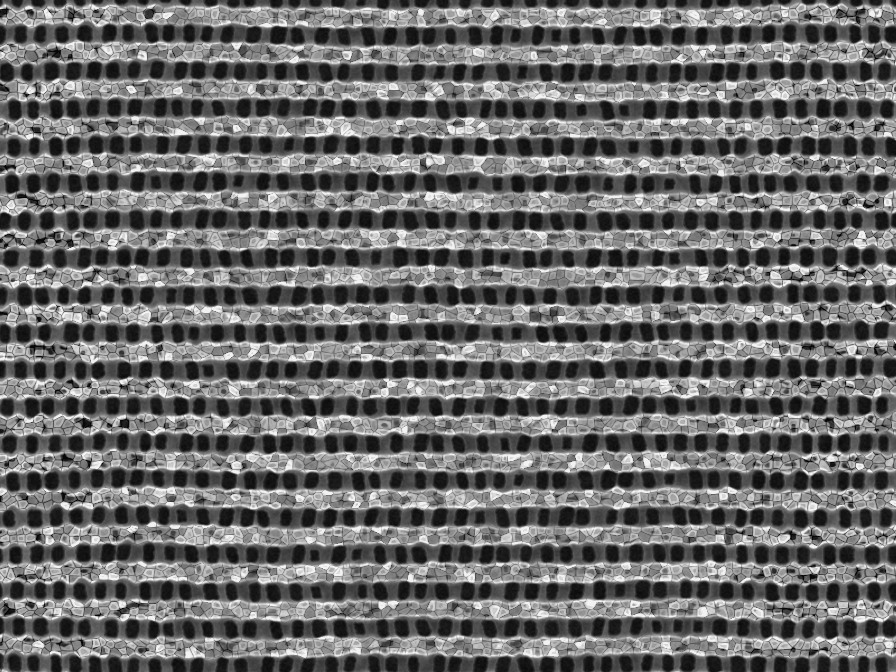
Reproduce this texture procedurally as a WebGL 2 fragment shader.

```glsl
#version 300 es
precision highp float;

uniform vec2 u_resolution;
out vec4 fragColor;

float hash(vec2 p) {
  vec3 q = fract(vec3(p.xyx) * 0.1031);
  q += dot(q, q.yzx + 33.33);
  return fract((q.x + q.y) * q.z);
}

vec2 hash2(vec2 p) {
  return vec2(hash(p + 17.3), hash(p + 71.9));
}

float noise(vec2 p) {
  vec2 i = floor(p), f = fract(p);
  f = f * f * (3.0 - 2.0 * f);
  return mix(mix(hash(i), hash(i + vec2(1, 0)), f.x),
             mix(hash(i + vec2(0, 1)), hash(i + vec2(1, 1)), f.x), f.y);
}

// x: distance to the grain centre, y: gap to the next grain, z: grain tone
vec3 grains(vec2 p) {
  vec2 cell = floor(p);
  float nearest = 9.0, second = 9.0, tone = 0.0;
  for (int j = -1; j <= 1; j++)
    for (int i = -1; i <= 1; i++) {
      vec2 c = cell + vec2(i, j);
      float d = length(c + 0.15 + 0.7 * hash2(c) - p);
      if (d < nearest) {
        second = nearest;
        nearest = d;
        tone = hash(c + 5.7);
      } else second = min(second, d);
    }
  return vec3(nearest, second - nearest, tone);
}

// Signed distance to the closest pore of a groove, in row heights
float pores(float u, float y, float row, float side) {
  float closest = 1.0;
  for (int i = -1; i <= 1; i++) {
    float cell = floor(u) + float(i);
    vec2 r = hash2(vec2(cell, row));
    float size = hash(vec2(cell + 40.0, row));
    vec2 q = vec2((u - cell - 0.5 - 0.3 * (r.x - 0.5)) * 0.576, y + 0.03 * (r.y - 0.5));
    q.x += q.y * (r.y - 0.5) * mix(0.45, 0.15, side);
    vec2 halfSize = vec2(0.145 + 0.05 * size, 0.215 + 0.045 * r.x);
    float corner = 0.13;
    vec2 b = abs(q) - halfSize + corner;
    float d = length(max(b, 0.0)) + min(max(b.x, b.y), 0.0) - corner;
    closest = min(closest, d + 0.07 * step(0.91, size) * (1.0 - side));
  }
  return closest;
}

void main() {
  vec2 p = gl_FragCoord.xy / u_resolution.y;
  float pixel = 18.13 / u_resolution.y;
  float aspect = u_resolution.x / u_resolution.y;
  float side = smoothstep(0.22, 0.48, abs(p.x / aspect - 0.5) + 0.12 * (noise(p * 5.0) - 0.5));

  // Rows: a groove of pores around y = 0, a grainy ridge around y = 0.5
  float v = (p.y - 0.0104) * 18.13 + 0.13 * (noise(p * vec2(5.0, 4.0)) - 0.5);
  float row = floor(v + 0.5);
  float y = v - row;
  float u = p.x * 31.5 + hash(vec2(row, 3.0)) + 0.5 * noise(vec2(p.x * 6.0, row));
  float pore = pores(u, y, row, side);
  pore += 0.04 * (noise(p * 180.0) - 0.5);

  // Wavy shoreline between groove and ridge
  float bank = row * 2.0 + step(0.0, y);
  float shore = 0.263 - mix(0.015, 0.05, side) * cos(6.2832 * u);
  shore += 0.09 * (noise(vec2(p.x * 48.0, bank * 7.0)) - 0.5);
  shore += 0.05 * (noise(vec2(p.x * 110.0, bank * 11.0)) - 0.5);
  float edge = abs(y) - shore;

  // Groove walls and dark pores
  float groove = 0.21 + 0.13 * noise(p * vec2(90.0, 45.0)) - 0.1 * y;
  groove += 0.14 * smoothstep(-0.14, 0.0, edge) + 0.05 * side;
  groove += 0.07 * exp(-abs(pore - 0.03) * 40.0);
  groove = mix(0.065 + 0.04 * noise(p * 60.0), groove, smoothstep(-0.035 - pixel, 0.03 + pixel, pore));

  // Ridge of packed grains, looser toward the sides
  vec2 drift = 0.5 * vec2(noise(p * 50.0), noise(p * 50.0 + 31.0));
  vec3 g = grains(p * vec2(72.0, 82.0) + drift);
  float gap = 1.0 - smoothstep(0.0, 0.22, g.y);
  float ridge = 0.47 + 0.2 * g.z + 0.1 * (noise(p * 130.0) - 0.5);
  ridge += 0.2 * smoothstep(0.35, 0.12, abs(g.y - 0.25)) * g.z;
  ridge += 0.17 * step(0.9, g.z) * smoothstep(0.6, 0.2, g.x);
  ridge -= gap * mix(0.14, 0.26, side);
  float pits = noise(p * vec2(105.0, 120.0) + 9.0);
  float inner = smoothstep(0.05, 0.12, edge);
  ridge -= inner * smoothstep(0.6, 0.82, pits) * mix(0.22, 0.42, side);

  // Bright rim along the shoreline
  float shade = mix(groove, ridge, smoothstep(-0.025 - pixel, 0.025 + pixel, edge));
  float rim = exp(-pow((edge - 0.025) / 0.035, 2.0));
  shade += rim * (0.1 + 0.2 * noise(vec2(p.x * 70.0, bank * 5.0)));

  // Fine speckle
  shade += 0.05 * (noise(p * 380.0) - 0.5);
  fragColor = vec4(vec3(clamp(shade, 0.03, 0.95)), 1.0);
}
```
